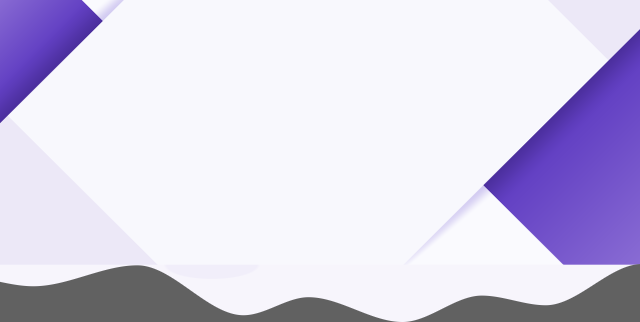
Reproduce this background procedurally as a Shadertoy shader.

```glsl
// Pale panel between diagonal violet bands, above a rolling grey wave.

// Layout, in canvas heights
const float ASPECT = 1.9794;
const float HORIZON = 0.178;
const float LEFT_EDGE = 0.383;      // falling diagonals
const float RIGHT_EDGE = 2.070;
const float LEFT_END = 0.2526;      // rising diagonals that cut the bands
const float RIGHT_END = 0.920;
const float LEFT_TINT = -0.335;
const float RIGHT_TINT = 1.695;
const float SHADOW_WIDTH = 0.065;
const float SHADOW_LENGTH = 0.52;
const vec2 BUMP_CENTER = vec2(0.655, 0.178);
const vec2 BUMP_RADIUS = vec2(0.144, 0.044);

// Colours
const vec3 PANEL = vec3(0.973, 0.973, 0.992);
const vec3 WHITE = vec3(0.980, 0.980, 0.996);
const vec3 LAVENDER = vec3(0.925, 0.910, 0.970);
const vec3 SHADOW = vec3(0.820, 0.790, 0.945);
const vec3 VIOLET_DARK = vec3(0.285, 0.175, 0.600);
const vec3 VIOLET = vec3(0.385, 0.250, 0.765);
const vec3 VIOLET_LIGHT = vec3(0.540, 0.425, 0.830);
const vec3 STRIP = vec3(0.967, 0.959, 0.988);
const vec3 BUMP = vec3(0.945, 0.933, 0.980);
const vec3 GREY = vec3(0.380);

// Crests and troughs of the wave
const int KNOTS = 9;
const vec2 WAVE[KNOTS] = vec2[KNOTS](
    vec2(-0.129, 0.144), vec2(0.103, 0.111), vec2(0.425, 0.176),
    vec2(0.753, 0.021), vec2(0.954, 0.077), vec2(1.245, 0.000),
    vec2(1.490, 0.082), vec2(1.688, 0.052), vec2(1.985, 0.180));

// Antialiased coverage of the positive side of a distance
float cover(float dist) {
    return clamp(dist * iResolution.y + 0.5, 0.0, 1.0);
}

// Coverage for the diagonal coordinates, whose slope is sqrt(2)
float diagonal(float offset) {
    return cover(offset * 0.7071);
}

float waveHeight(float x) {
    float h = WAVE[0].y;
    for (int i = 1; i < KNOTS; i++)
        h += (WAVE[i].y - WAVE[i - 1].y) * smoothstep(WAVE[i - 1].x, WAVE[i].x, x);
    return h;
}

// One side: depth is measured outward from the panel edge, along away from
// the band end, and span is the depth where the violet is lightest
vec3 paintSide(vec3 color, float depth, float along, float span) {
    float fade = 1.0 - clamp(along / SHADOW_LENGTH, 0.0, 1.0);
    float width = SHADOW_WIDTH * (0.3 + 0.7 * fade);
    float shade = (1.0 - smoothstep(0.0, width, depth)) * sqrt(fade);
    vec3 open = mix(WHITE, SHADOW, shade);

    vec3 violet = mix(VIOLET_DARK, VIOLET, smoothstep(-0.03, 0.13, depth));
    violet = mix(violet, VIOLET_LIGHT, clamp((depth - 0.1) / (span - 0.1), 0.0, 1.0));

    vec3 side = mix(open, violet, diagonal(-along));
    return mix(color, side, diagonal(depth));
}

void mainImage(out vec4 fragColor, in vec2 fragCoord) {
    vec2 p = fragCoord / iResolution.xy * vec2(ASPECT, 1.0);
    float fall = p.x + 1.0 - p.y;
    float rise = p.x + p.y - 1.0;

    // Panel with lavender corners
    float tint = max(diagonal(LEFT_TINT - rise), diagonal(rise - RIGHT_TINT));
    vec3 color = mix(PANEL, LAVENDER, tint);

    // Violet bands and their soft shadows
    color = paintSide(color, LEFT_EDGE - fall, rise - LEFT_END, 0.40);
    color = paintSide(color, fall - RIGHT_EDGE, RIGHT_END - rise, 0.74);

    // Pale strip with a faint hanging bump
    vec2 q = (p - BUMP_CENTER) / BUMP_RADIUS;
    float bump = cover((1.0 - length(q)) * BUMP_RADIUS.y);
    color = mix(color, mix(STRIP, BUMP, bump), cover(HORIZON - p.y));

    // Grey wave, with its edge distance corrected for slope
    float e = 0.002;
    float slope = (waveHeight(p.x + e) - waveHeight(p.x - e)) / (2.0 * e);
    float wave = (waveHeight(p.x) - p.y) / sqrt(1.0 + slope * slope);
    color = mix(color, GREY, cover(wave));

    fragColor = vec4(color, 1.0);
}
```
